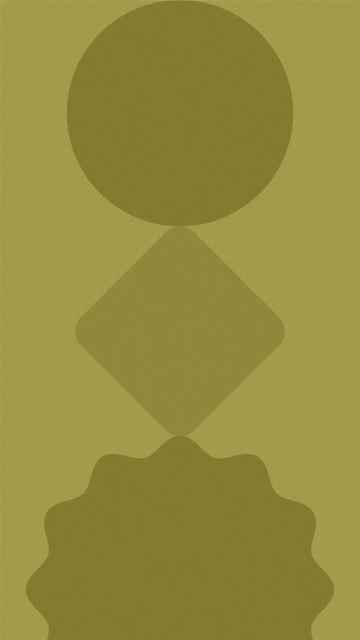
A Shadertoy shader for this background:

```glsl
const vec3 OLIVE_LIGHT = vec3(0.640, 0.604, 0.292);
const vec3 OLIVE_MID   = vec3(0.563, 0.530, 0.228);
const vec3 OLIVE_DARK  = vec3(0.515, 0.482, 0.184);
const vec3 RIM_COLOR   = vec3(0.690, 0.655, 0.420);

// Lengths are fractions of the canvas height; x is measured from the middle.
const vec2  CIRCLE_CENTER  = vec2(0.0, 0.8232);
const float CIRCLE_RADIUS  = 0.1768;
const vec2  DIAMOND_CENTER = vec2(0.0, 0.4824);
const float DIAMOND_REACH  = 0.1638;
const float DIAMOND_ROUND  = 0.0315;
const vec2  BADGE_CENTER   = vec2(0.0, 0.0785);
const float BADGE_RADIUS   = 0.2270;
const float BADGE_WAVE     = 0.0138;
const float BADGE_LOBES    = 12.0;

const float RIM_WIDTH    = 0.0013;
const float RIM_STRENGTH = 0.45;
const float GRAIN_CELLS  = 420.0;
const float GRAIN_AMOUNT = 0.016;

float hash(vec2 cell) {
    vec3 h = fract(vec3(cell.xyx) * 0.1031);
    h += dot(h, h.yzx + 33.33);
    return fract((h.x + h.y) * h.z);
}

float valueNoise(vec2 p) {
    vec2 cell = floor(p);
    vec2 f = fract(p);
    f = f * f * (3.0 - 2.0 * f);
    float low  = mix(hash(cell), hash(cell + vec2(1.0, 0.0)), f.x);
    float high = mix(hash(cell + vec2(0.0, 1.0)), hash(cell + vec2(1.0)), f.x);
    return mix(low, high, f.y);
}

float circleDistance(vec2 p, float radius) {
    return length(p) - radius;
}

// A square turned by 45 degrees, with rounded corners.
float diamondDistance(vec2 p, float reach, float rounding) {
    vec2 turned = abs(vec2(p.x + p.y, p.x - p.y)) * sqrt(0.5);
    vec2 q = turned - (reach - rounding) * sqrt(0.5);
    return length(max(q, 0.0)) + min(max(q.x, q.y), 0.0) - rounding;
}

// A disc with a wavy outline; the slope corrects the radial distance.
float badgeDistance(vec2 p) {
    float phase = BADGE_LOBES * atan(p.x, p.y);
    float outline = BADGE_RADIUS + BADGE_WAVE * cos(phase);
    float slope = BADGE_WAVE * BADGE_LOBES * sin(phase) / outline;
    return (length(p) - outline) / sqrt(1.0 + slope * slope);
}

float coverage(float dist, float pixel) {
    return clamp(0.5 - dist / pixel, 0.0, 1.0);
}

void mainImage(out vec4 fragColor, in vec2 fragCoord) {
    float pixel = 1.0 / iResolution.y;
    vec2 p = (fragCoord - vec2(0.5 * iResolution.x, 0.0)) * pixel;

    // Stacked flat shapes
    vec3 color = OLIVE_LIGHT;
    float diamond = diamondDistance(p - DIAMOND_CENTER, DIAMOND_REACH, DIAMOND_ROUND);
    color = mix(color, OLIVE_MID, coverage(diamond, pixel));
    float circle = circleDistance(p - CIRCLE_CENTER, CIRCLE_RADIUS);
    float badge = badgeDistance(p - BADGE_CENTER);
    color = mix(color, OLIVE_DARK, coverage(min(circle, badge), pixel));

    // Pale hairline along the left and top borders
    float border = min(fragCoord.x * pixel, 1.0 - p.y);
    color = mix(color, RIM_COLOR, RIM_STRENGTH * coverage(border - RIM_WIDTH, pixel));

    // Fine paper grain
    color += GRAIN_AMOUNT * (valueNoise(p * GRAIN_CELLS + GRAIN_CELLS) - 0.5);

    fragColor = vec4(color, 1.0);
}
```
